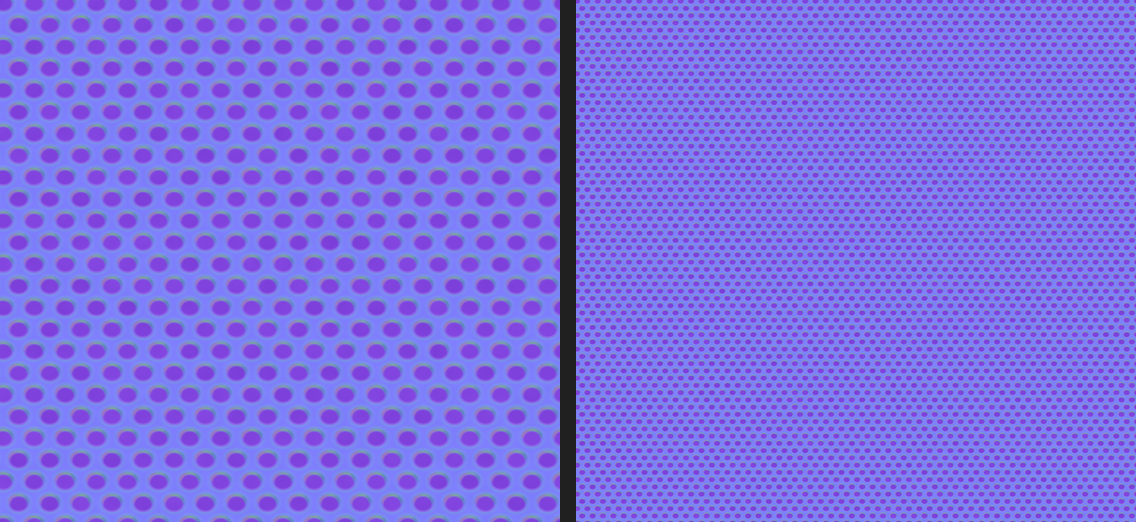
Left, the tile; right, the same tile 3 across and 3 down.
This texture map is drawn by a Shadertoy shader. Its source:

```glsl
const vec2 REPEATS = vec2(18.0, 12.0);      // dots across, pairs of staggered rows down
const vec2 FIRST_DOT = vec2(0.10, -0.06);   // lattice offset, in cells
const vec2 RADIUS = vec2(0.34, 0.28);       // dot half-size, in cell widths
const vec2 CORE_SHIFT = vec2(0.0, -0.03);
const vec2 MOTTLE_GRID = vec2(54.0, 48.0);
const float MOTTLE = 0.014;
const float RIM_VARIATION = 0.22;
const float TONE_VARIATION = 0.025;

const vec3 FLAT_BLUE = vec3(0.495, 0.495, 0.990);
const vec3 HALO_BLUE = vec3(0.470, 0.585, 0.900);
const vec3 CORE_PURPLE = vec3(0.500, 0.260, 0.865);
const vec3 RIM_MAUVE = vec3(0.630, 0.470, 0.710);
const vec3 RIM_GREEN = vec3(0.480, 0.660, 0.590);
const vec3 RIM_TEAL = vec3(0.350, 0.530, 0.700);
const vec3 LIP_PINK = vec3(0.610, 0.420, 0.890);

float hash(vec2 p) {
    vec3 q = fract(vec3(p.xyx) * 0.1031);
    q += dot(q, q.yzx + 33.33);
    return fract((q.x + q.y) * q.z);
}

// Value noise that wraps at the canvas edges
float wrappedNoise(vec2 uv, vec2 grid) {
    vec2 p = uv * grid;
    vec2 i = floor(p);
    vec2 f = smoothstep(0.0, 1.0, fract(p));
    vec2 a = mod(i, grid);
    vec2 b = mod(i + 1.0, grid);
    return mix(mix(hash(a), hash(vec2(b.x, a.y)), f.x),
               mix(hash(vec2(a.x, b.y)), hash(b), f.x), f.y);
}

float band(float x, float center, float width) {
    float d = (x - center) / width;
    return exp(-d * d);
}

// Paints one dot, centred at p = 0, over the colour below it
vec3 paintDot(vec3 color, vec2 p, float seed) {
    vec2 q = p / RADIUS;
    float e = length(q);
    vec2 dir = q / max(e, 0.001);
    float vary = 1.0 + RIM_VARIATION * (seed - 0.5);

    // Pale halo, strongest above and below
    float halo = band(e, 1.17, 0.15) * mix(0.30, 0.80, abs(dir.y));
    color = mix(color, HALO_BLUE, halo);

    // Sloped core
    float core = 1.0 - smoothstep(0.68, 1.02, length((p - CORE_SHIFT) / RADIUS));
    vec3 purple = CORE_PURPLE + TONE_VARIATION * (seed - 0.5);
    color = mix(color, purple, core);

    // Soft lip on the lower edge
    float lip = band(e, 0.98, 0.12) * smoothstep(0.1, 0.8, -dir.y);
    color = mix(color, LIP_PINK, 0.45 * lip);

    // Upper rim, from mauve on the left to teal on the right
    vec3 rimColor = mix(RIM_MAUVE, RIM_GREEN, smoothstep(-0.8, 0.05, dir.x));
    rimColor = mix(rimColor, RIM_TEAL, smoothstep(0.25, 0.95, dir.x));
    float rim = band(e, 0.90, 0.15) * smoothstep(-0.45, 0.55, dir.y);
    return mix(color, rimColor, clamp(0.90 * rim * vary, 0.0, 1.0));
}

void mainImage(out vec4 fragColor, in vec2 fragCoord) {
    vec2 uv = fragCoord / iResolution.xy;
    vec2 cellSize = iResolution.xy / REPEATS;
    vec2 cellShape = cellSize / cellSize.x;

    vec3 color = FLAT_BLUE;
    // Two interleaved lattices make the staggered rows
    for (int k = 0; k < 2; k++) {
        vec2 cell = uv * REPEATS - FIRST_DOT - 0.5 * float(k) + 0.5;
        vec2 id = mod(floor(cell), REPEATS);
        vec2 p = (fract(cell) - 0.5) * cellShape;
        color = paintDot(color, p, hash(id + 37.0 * float(k)));
    }

    color += MOTTLE * (wrappedNoise(uv, MOTTLE_GRID) - 0.5);
    fragColor = vec4(clamp(color, 0.0, 1.0), 1.0);
}
```
